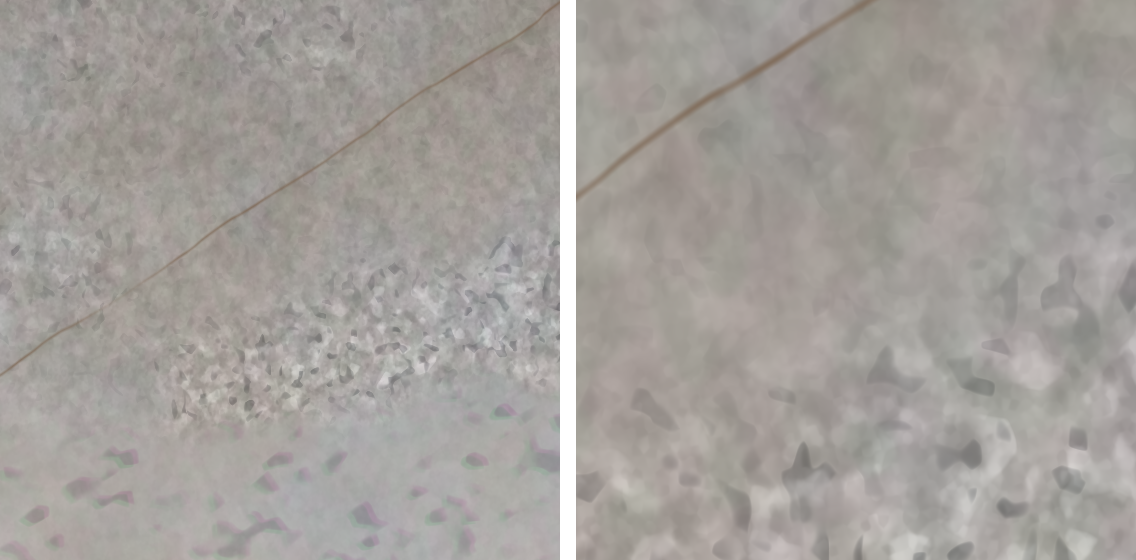
Left, the full canvas; right, a detail of the centre.
Write a WebGL 1 fragment shader that draws this texture.

```glsl
precision highp float;
// Weathered grey stone: warm and cool clouds, pitted patches, a paler and softer
// lower part, and a thin brown diagonal crack. All mottling comes from a smooth
// cellular noise: a distance-weighted mean of random values at jittered points.
uniform vec2 u_resolution;

#define WARM_STONE vec3(0.644, 0.620, 0.594)
#define COOL_STONE vec3(0.644, 0.650, 0.662)
#define CRACK_BROWN vec3(0.500, 0.420, 0.350)
#define CRACK_START 0.330
#define CRACK_SLOPE 0.663
#define CRACK_WIDTH 0.0019
#define GRAIN_SCALE 52.0
#define PIT_SCALE 88.0
#define SPECK_SCALE 42.0
#define GRAIN_CONTRAST 0.12
#define PIT_DEPTH 0.15
#define LIGHT_FALL 0.085

vec3 hash3(vec2 cell) {
  vec3 p = fract(cell.xyx * vec3(0.1031, 0.1030, 0.0973));
  p += dot(p, p.yxz + 33.33);
  return fract((p.xxy + p.yzz) * p.zyx);
}

// Smooth cellular noise in 0..1
float cells(vec2 p) {
  vec2 base = floor(p);
  vec2 local = p - base;
  float total = 0.0;
  float weights = 0.0;
  for (int j = -1; j <= 1; j++) {
    for (int i = -1; i <= 1; i++) {
      vec2 offset = vec2(float(i), float(j));
      vec3 h = hash3(base + offset + 17.0);
      vec2 d = offset + h.xy - local;
      float w = exp(-6.0 * dot(d, d));
      total += w * h.z;
      weights += w;
    }
  }
  return total / weights;
}

// Three rotated octaves, centred on zero
float layers(vec2 p) {
  float sum = 0.0;
  float gain = 0.5;
  for (int i = 0; i < 3; i++) {
    sum += gain * (cells(p) - 0.5);
    p = mat2(1.6, 1.2, -1.2, 1.6) * p + 31.7;
    gain *= 0.65;
  }
  return sum;
}

float patchMask(vec2 p, vec2 center, vec2 size) {
  vec2 d = (p - center) / size;
  return exp(-dot(d, d));
}

float segmentDistance(vec2 p, vec2 a, vec2 b) {
  vec2 ab = b - a;
  return length(p - a - ab * clamp(dot(p - a, ab) / dot(ab, ab), 0.0, 1.0));
}

void main() {
  vec2 uv = gl_FragCoord.xy / u_resolution;
  vec2 warp = vec2(layers(uv * 9.0), layers(uv * 9.0 + 50.0));
  vec2 p = uv + 0.13 * warp;

  // Regions: pitted patches and the soft lower part
  float band = smoothstep(0.17, 0.02, segmentDistance(p, vec2(0.40, 0.29), vec2(1.0, 0.46)));
  float pitted = band + 0.65 * patchMask(p, vec2(0.52, 0.94), vec2(0.13, 0.11));
  pitted += 0.60 * patchMask(p, vec2(0.08, 0.55), vec2(0.16, 0.12));
  pitted += 0.40 * patchMask(p, vec2(0.10, 0.92), vec2(0.18, 0.12));
  float softEdge = 0.21 + 0.10 * abs(uv.x - 0.45) + 0.06 * uv.x;
  float soft = 1.0 - smoothstep(softEdge - 0.05, softEdge + 0.05, p.y);
  pitted = clamp(pitted, 0.0, 1.0) * (1.0 - soft);

  // Warm and cool clouds
  float cloud = layers(uv * 4.0 + 8.0);
  float cool = 0.22 + 1.1 * layers(uv * 5.0 + 90.0) + 0.45 * soft * smoothstep(0.2, 0.8, uv.x);
  cool += 0.55 * patchMask(p, vec2(0.86, 0.47), vec2(0.18, 0.11));
  cool += 0.35 * patchMask(p, vec2(0.10, 0.54), vec2(0.15, 0.10));
  cool -= 0.25 * patchMask(p, vec2(0.72, 0.72), vec2(0.25, 0.12));
  vec3 color = mix(WARM_STONE, COOL_STONE, clamp(cool, 0.0, 1.0));
  color += LIGHT_FALL * (0.48 - uv.y) + 0.07 * cloud + 0.012 * pitted;

  // Fine grain, with a weak drift between pink and green
  vec2 grainPoint = uv * vec2(1.0, 0.86);
  float grain = layers(grainPoint * GRAIN_SCALE);
  color += grain * GRAIN_CONTRAST * (1.0 + 1.1 * pitted - 0.55 * soft);
  float tint = cells(grainPoint * SPECK_SCALE + 70.0) - 0.5;
  color += tint * vec3(0.022, -0.012, 0.010);

  // Dark pits and chalky flecks
  float pitNoise = cells(grainPoint * PIT_SCALE + 4.0 * warp);
  float pit = smoothstep(0.66, 0.94, pitNoise + 0.22 * grain);
  color -= pit * PIT_DEPTH * (0.20 + 0.80 * pitted) * (1.0 - 0.8 * soft) * vec3(1.0, 0.96, 0.90);
  float fleck = smoothstep(0.58, 0.92, cells(grainPoint * 64.0 + 120.0) + 0.3 * grain);
  color += fleck * pitted * 0.085 * vec3(0.95, 0.98, 1.02);

  // Blurred specks with pink and green fringes in the soft part
  vec2 speckPoint = uv * vec2(0.8, 1.0) * SPECK_SCALE;
  float pink = smoothstep(0.70, 0.98, cells(speckPoint));
  float green = smoothstep(0.70, 0.98, cells(speckPoint + vec2(0.30, 0.25)));
  color -= soft * (pink * vec3(0.025, 0.085, 0.035) + green * vec3(0.075, 0.015, 0.055));

  // Crack with uneven depth and a faint warm shade below it
  float wobble = 0.004 * sin(uv.x * 19.0) + 0.006 * (cells(vec2(uv.x * 22.0, 3.0)) - 0.5);
  float side = (uv.y - CRACK_START - CRACK_SLOPE * uv.x - wobble) / length(vec2(1.0, CRACK_SLOPE));
  float blur = 0.0016 + 0.7 / u_resolution.y;
  float line = 1.0 - smoothstep(CRACK_WIDTH - blur, CRACK_WIDTH + blur, abs(side));
  float faded = patchMask(uv, vec2(0.22, uv.y), vec2(0.09, 1.0));
  float depth = (0.45 + 0.5 * cells(uv * 26.0)) * (1.0 - 0.75 * faded);
  float shade = exp(-abs(side) / (side < 0.0 ? 0.022 : 0.006));
  color -= shade * 0.030 * (1.0 - 0.6 * faded) * vec3(0.7, 1.0, 1.3);
  color = mix(color, CRACK_BROWN, line * depth);

  gl_FragColor = vec4(clamp(color, 0.0, 1.0), 1.0);
}
```
